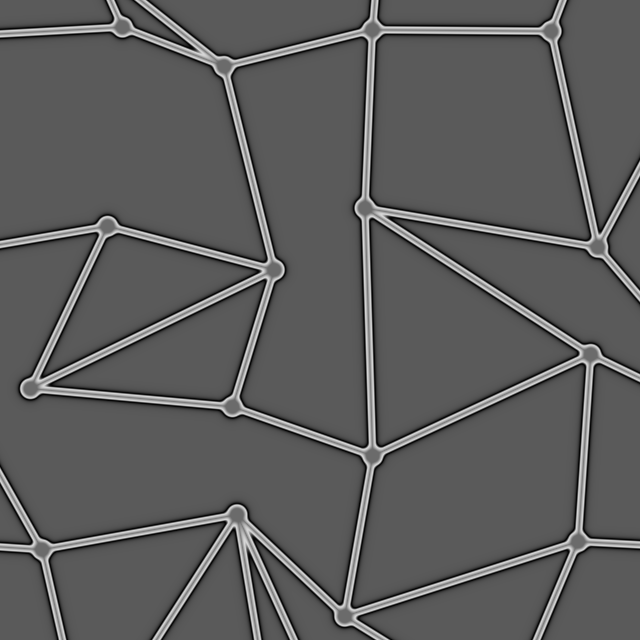
Write a Shadertoy shader that draws this pattern.

```glsl
// Draws an embossed network of grey tubes joined at round hubs.

const float CELLS = 4.0;          // hubs per canvas height
const float JITTER = 0.72;        // spread of a hub inside its cell
const float BRACE_SHARE = 0.36;   // share of cells with a diagonal tube
const float TUBE_RADIUS = 0.0062;
const float HUB_RADIUS = 0.0168;
const float FILLET = 0.006;       // roundness where tubes meet hubs
const float SHADOW_OFFSET = 0.0014;
const float SHADOW_FADE = 0.0019;
const float HALO_FADE = 0.006;
const float HALO_SHARE = 0.22;
const float RIM_START = 0.001;    // signed distances across the tube wall
const float RIM_FULL = -0.0023;
const float CORE_START = -0.0012;
const float CORE_FULL = -0.0078;

const float GROUND = 0.354;
const float SHADOW = 0.02;
const float RIM = 0.87;
const float CORE = 0.42;

const ivec2 RIGHT = ivec2(1, 0);
const ivec2 UP = ivec2(0, 1);

// Integer hash: two values from 0 to 1 for each cell and seed
vec2 hash2(ivec2 cell, uint seed) {
    uvec2 v = uvec2(cell + 64) * 1664525u + 1013904223u + seed * 7919u;
    for (int i = 0; i < 2; i++) {
        v.x += v.y * 1664525u;
        v.y += v.x * 1664525u;
        v ^= v >> 16u;
    }
    return vec2(v & 65535u) / 65536.0;
}

vec2 hubPosition(ivec2 cell) {
    vec2 offset = (hash2(cell, 1u) - 0.5) * JITTER;
    return (vec2(cell) + 0.5 + offset) / CELLS;
}

// Every second hub leaves out one of its four tubes
bool isOpen(ivec2 cell, ivec2 dir) {
    int side = dir.x == 1 ? 0 : 1;
    if (((cell.x + cell.y) & 1) != 0) {
        cell += dir;
        side += 2;
    }
    return int(hash2(cell, 2u).x * 4.0) != side;
}

float cross2(vec2 a, vec2 b) {
    return a.x * b.y - a.y * b.x;
}

float tube(vec2 p, vec2 a, vec2 b) {
    vec2 ab = b - a;
    float t = clamp(dot(p - a, ab) / dot(ab, ab), 0.0, 1.0);
    return length(p - a - ab * t) - TUBE_RADIUS;
}

float smoothUnion(float a, float b) {
    float h = max(FILLET - abs(a - b), 0.0) / FILLET;
    return min(a, b) - h * h * FILLET * 0.25;
}

// Signed distance to all hubs and tubes near p
float network(vec2 p) {
    ivec2 home = ivec2(floor(p * CELLS));
    float d = 1.0;
    for (int y = -1; y <= 0; y++) {
        for (int x = -1; x <= 0; x++) {
            ivec2 cell = home + ivec2(x, y);
            vec2 a = hubPosition(cell);
            vec2 b = hubPosition(cell + RIGHT);
            vec2 c = hubPosition(cell + RIGHT + UP);
            vec2 e = hubPosition(cell + UP);

            d = smoothUnion(d, length(p - a) - HUB_RADIUS);
            if (isOpen(cell, RIGHT)) d = smoothUnion(d, tube(p, a, b));
            if (isOpen(cell, UP)) d = smoothUnion(d, tube(p, a, e));

            // Diagonal brace, kept inside the four-sided face
            vec2 pick = hash2(cell, 3u);
            if (pick.x < BRACE_SHARE) {
                bool acInside = cross2(c - a, b - a) * cross2(c - a, e - a) < 0.0;
                bool beInside = cross2(e - b, a - b) * cross2(e - b, c - b) < 0.0;
                bool useAC = acInside && (pick.y < 0.5 || !beInside);
                d = smoothUnion(d, useAC ? tube(p, a, c) : tube(p, b, e));
            }
        }
    }
    return d;
}

// Grey level across the wall: ground, shadow with halo, bright rim, core
float shade(float d) {
    float away = max(d - SHADOW_OFFSET, 0.0);
    float shadow = mix(exp(-away / SHADOW_FADE), exp(-away / HALO_FADE), HALO_SHARE);
    float grey = mix(GROUND, SHADOW, shadow);
    grey = mix(grey, RIM, 1.0 - smoothstep(RIM_FULL, RIM_START, d));
    return mix(grey, CORE, 1.0 - smoothstep(CORE_FULL, CORE_START, d));
}

void mainImage(out vec4 fragColor, in vec2 fragCoord) {
    vec2 p = fragCoord / iResolution.y;
    fragColor = vec4(vec3(shade(network(p))), 1.0);
}
```
